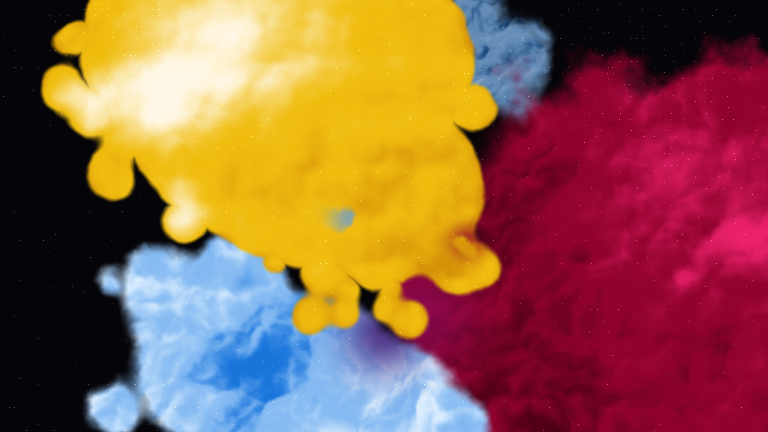
Write a Shadertoy shader that draws this background.

```glsl
const vec3 NIGHT = vec3(0.02, 0.015, 0.03);
const vec3 GOLD_DARK = vec3(0.79, 0.50, 0.02);
const vec3 GOLD = vec3(0.94, 0.74, 0.06);
const vec3 CREAM = vec3(1.0, 0.97, 0.90);
const vec3 AZURE = vec3(0.10, 0.46, 0.86);
const vec3 SKY = vec3(0.52, 0.73, 0.95);
const vec3 ICE = vec3(0.87, 0.94, 1.0);
const vec3 WINE = vec3(0.30, 0.0, 0.08);
const vec3 CRIMSON = vec3(0.57, 0.01, 0.18);
const vec3 PINK = vec3(0.92, 0.13, 0.42);
const vec3 VIOLET = vec3(0.27, 0.12, 0.46);
const vec2 LIGHT_DIR = vec2(-0.6, 0.8);
const float EDGE = 0.007;
const float SPECK_GRID = 75.0;

// Cloud lobes: centre x, centre y, radius, in canvas heights
const vec3 BODY[8] = vec3[8](
    vec3(0.463, 0.907, 0.278), vec3(0.856, 0.861, 0.238), vec3(0.694, 0.676, 0.295), vec3(0.532, 0.70, 0.215),
    vec3(0.95, 0.56, 0.17), vec3(0.88, 0.444, 0.116), vec3(1.053, 0.387, 0.076), vec3(1.13, 0.38, 0.037));
const vec3 RIM[8] = vec3[8](
    vec3(1.095, 0.75, 0.062), vec3(0.174, 0.907, 0.046), vec3(0.153, 0.787, 0.051), vec3(0.22, 0.74, 0.056),
    vec3(0.262, 0.606, 0.056), vec3(0.424, 0.495, 0.056), vec3(0.66, 0.463, 0.065), vec3(0.30, 0.68, 0.05));
const vec3 DRIPS[8] = vec3[8](
    vec3(0.718, 0.271, 0.044), vec3(0.794, 0.276, 0.034), vec3(0.80, 0.33, 0.028), vec3(0.89, 0.288, 0.03),
    vec3(0.945, 0.26, 0.042), vec3(0.90, 0.335, 0.025), vec3(0.63, 0.393, 0.027), vec3(0.745, 0.37, 0.055));
const vec3 BLUE[8] = vec3[8](
    vec3(0.25, 0.363, 0.033), vec3(0.37, 0.324, 0.10), vec3(0.544, 0.329, 0.12), vec3(0.51, 0.19, 0.22),
    vec3(0.26, 0.07, 0.066), vec3(0.718, 0.074, 0.25), vec3(0.926, 0.074, 0.14), vec3(1.04, 0.016, 0.085));
const vec3 SMOKE[8] = vec3[8](
    vec3(1.12, 0.97, 0.06), vec3(1.157, 0.885, 0.08), vec3(1.243, 0.92, 0.033), vec3(1.227, 0.84, 0.055),
    vec3(1.20, 0.77, 0.05), vec3(1.245, 0.755, 0.025), vec3(1.13, 0.80, 0.06), vec3(1.09, 0.99, 0.05));
const vec3 RED[8] = vec3[8](
    vec3(1.48, 0.42, 0.42), vec3(1.667, 0.54, 0.35), vec3(1.296, 0.63, 0.19), vec3(1.11, 0.26, 0.20),
    vec3(1.39, 0.07, 0.44), vec3(1.71, 0.07, 0.40), vec3(1.39, 0.78, 0.09), vec3(0.99, 0.30, 0.13));

vec2 hash2(vec2 p) {
    vec3 q = fract(p.xyx * vec3(0.1031, 0.1030, 0.0973));
    q += dot(q, q.yzx + 33.33);
    return fract((q.xx + q.yz) * q.zy);
}

float noise(vec2 p) {
    vec2 i = floor(p), f = fract(p);
    f = f * f * (3.0 - 2.0 * f);
    vec2 e = vec2(1, 0);
    return mix(mix(hash2(i).x, hash2(i + e).x, f.x),
               mix(hash2(i + e.yx).x, hash2(i + e.xx).x, f.x), f.y);
}

float fbm(vec2 p) {
    float sum = 0.0, amp = 0.5;
    for (int i = 0; i < 5; i++, amp *= 0.5) {
        sum += amp * noise(p);
        p = mat2(1.6, 1.2, -1.2, 1.6) * p + 7.3;
    }
    return sum;
}

vec2 warp(vec2 p, float scale, float amount) {
    return p + amount * (vec2(fbm(p * scale + 3.0), fbm(p * scale + 41.0)) - 0.48);
}

// Rounded bumps from smooth cellular noise
float puffs(vec2 p) {
    vec2 cell = floor(p), f = fract(p);
    float sum = 0.0;
    for (int j = -1; j <= 1; j++)
        for (int i = -1; i <= 1; i++) {
            vec2 o = vec2(i, j);
            vec2 d = o + hash2(cell + o + 50.0) - f;
            sum += exp(-9.0 * dot(d, d));
        }
    return log(sum) / 9.0;
}

float relief(vec2 p) {
    return puffs(p) + 0.4 * puffs(p * 2.1 + 5.0) + 0.16 * puffs(p * 4.5 + 9.0);
}

float litBumps(vec2 p) {
    return relief(p) - relief(p + 0.16 * LIGHT_DIR);
}

float cloud(vec2 p, vec3 lobes[8], float blend) {
    float d = 1e3;
    for (int i = 0; i < 8; i++) {
        float lobe = length(p - lobes[i].xy) - lobes[i].z;
        float h = max(blend - abs(d - lobe), 0.0) / blend;
        d = min(d, lobe) - 0.25 * blend * h * h;
    }
    return d;
}

float glow(vec2 p, vec2 centre, float radius) {
    vec2 q = (p - centre) / radius;
    return exp(-dot(q, q));
}

vec3 ramp(vec3 dark, vec3 mid, vec3 light, float t) {
    return mix(mix(dark, mid, smoothstep(0.0, 0.45, t)), light, smoothstep(0.45, 1.0, t));
}

void mainImage(out vec4 fragColor, in vec2 fragCoord) {
    vec2 p = fragCoord / iResolution.y;
    vec2 soft = warp(p, 6.0, 0.05), curl = warp(p, 9.0, 0.12);
    float grain = fbm(p * 14.0);
    vec3 col = NIGHT;

    // Pale smoke at the top
    float d = cloud(curl, SMOKE, 0.04);
    float tone = 0.35 + 0.9 * litBumps(curl * 13.0) + 0.5 * (grain - 0.4);
    col = mix(col, ramp(AZURE * 0.6, SKY * 0.85, ICE, tone), 0.88 * smoothstep(0.015, -0.03, d));

    // Red cloud with a frayed top
    d = cloud(warp(p, 7.0, 0.17), RED, 0.06) + 0.12 * (grain - 0.45) * smoothstep(0.5, 0.9, p.y);
    tone = 0.42 + 0.55 * litBumps(curl * 7.0) + 0.3 * (grain - 0.48)
         + 0.30 * glow(p, vec2(1.55, 0.55), 0.25) + 0.35 * glow(p, vec2(1.76, 0.44), 0.10)
         - 0.22 * glow(p, vec2(1.15, 0.52), 0.22) - 0.20 * glow(p, vec2(1.2, 0.05), 0.28);
    vec3 red = ramp(WINE, CRIMSON, PINK, tone);
    red = mix(red, vec3(0.55, 0.04, 0.36), 0.7 * glow(p, vec2(0.97, 0.27), 0.12));
    col = mix(col, red, smoothstep(0.03, -0.06, d));

    // Blue cloud, violet where it meets the red
    d = cloud(warp(p, 9.0, 0.08), BLUE, 0.03);
    tone = 0.68 + 0.9 * litBumps(curl * 8.0) + 0.4 * (grain - 0.48)
         - 0.65 * glow(p, vec2(0.58, 0.14), 0.13) - 0.45 * glow(p, vec2(0.76, 0.28), 0.11);
    vec3 blue = ramp(AZURE, SKY, ICE, tone);
    blue = mix(blue, VIOLET, 0.85 * glow(p, vec2(0.89, 0.23), 0.09));
    col = mix(col, blue, smoothstep(0.012, -0.022, d));

    // Yellow cloud, rim lobes and drips
    d = min(cloud(soft, BODY, 0.05), min(cloud(soft, RIM, 0.03), cloud(warp(p, 6.0, 0.02), DRIPS, 0.03)));
    tone = 0.40 + 0.42 * litBumps(soft * 5.5) + 0.2 * (grain - 0.48)
         + 0.50 * glow(p, vec2(0.47, 0.87), 0.16) + 0.40 * glow(p, vec2(0.34, 0.75), 0.11)
         + 0.35 * glow(p, vec2(0.42, 0.51), 0.08) + 0.22 * glow(p, vec2(0.66, 0.95), 0.18)
         + 0.30 * glow(p, vec2(0.19, 0.77), 0.07) - 0.15 * glow(p, vec2(1.02, 0.45), 0.14)
         - 0.12 * smoothstep(-0.025, 0.0, d);
    vec3 yellow = ramp(GOLD_DARK, GOLD, CREAM, tone);
    yellow = mix(yellow, SKY * 0.85, 0.8 * glow(p, vec2(0.81, 0.495), 0.045) * smoothstep(0.45, 0.65, grain));
    yellow = mix(yellow, CRIMSON, 0.8 * glow(p, vec2(1.08, 0.44), 0.035) * smoothstep(0.35, 0.55, grain));
    col = mix(col, yellow, smoothstep(EDGE, -EDGE, d));

    // Fine floating specks, densest near the upper corners
    vec2 cell = floor(p * SPECK_GRID), seed = hash2(cell + 90.0);
    float size = 0.07 + 0.08 * seed.y;
    float dotMask = smoothstep(size, 0.0, length(fract(p * SPECK_GRID) - 0.25 - 0.5 * seed.yx));
    float density = 0.06 + 0.4 * glow(p, vec2(0.28, 0.93), 0.14) + 0.3 * glow(p, vec2(1.55, 0.88), 0.25);
    col += 0.4 * dotMask * step(seed.x, density) * vec3(1.0, 0.85, 0.85);

    fragColor = vec4(clamp(col, 0.0, 1.0), 1.0);
}
```
